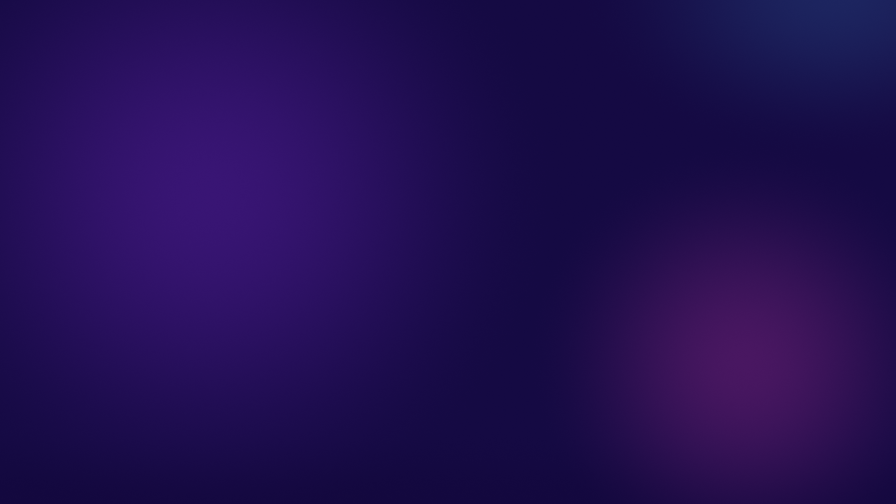
This background is drawn by a Shadertoy shader. Its source:

```glsl
// Deep indigo backdrop with soft violet, magenta and blue glows.

// Soft elliptical falloff: 1 at the centre, 0 at the radii.
float glow(vec2 p, vec2 centre, vec2 radii) {
    return 1.0 - smoothstep(0.0, 1.0, length((p - centre) / radii));
}

void mainImage(out vec4 fragColor, in vec2 fragCoord) {
    // Canvas height is one unit; x is scaled so glows follow the canvas width.
    vec2 uv = fragCoord / iResolution.xy;
    vec2 p = uv * vec2(16.0 / 9.0, 1.0);

    // Indigo base, slightly darker along the bottom
    vec3 color = mix(vec3(0.075, 0.032, 0.245), vec3(0.082, 0.039, 0.263),
                     smoothstep(0.0, 0.15, uv.y));

    // Large violet glow on the left
    vec3 violet = vec3(0.222, 0.082, 0.455);
    color = mix(color, violet, glow(p, vec2(0.415, 0.618), vec2(0.70, 0.69)));

    // Magenta glow at the lower right
    vec3 magenta = vec3(0.285, 0.090, 0.380);
    color = mix(color, magenta, glow(p, vec2(1.48, 0.285), vec2(0.44)));

    // Wide blue glow on the top right edge
    vec3 blue = vec3(0.112, 0.145, 0.375);
    color = mix(color, blue, glow(p, vec2(1.66, 1.02), vec2(0.52, 0.34)));

    // Fine dither hides banding in the dark gradients
    float grain = fract(sin(dot(uv, vec2(127.1, 311.7))) * 4375.85);
    fragColor = vec4(color + (grain - 0.5) / 255.0, 1.0);
}
```
